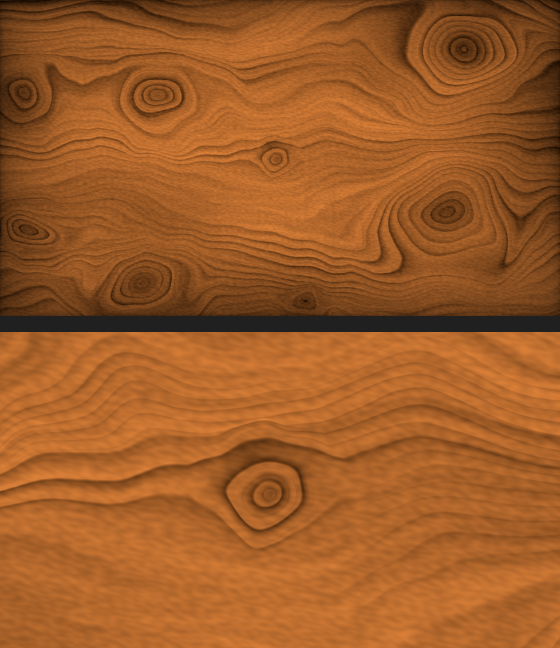
Top, the full canvas; bottom, a detail of the centre.
This texture is drawn by a WebGL 2 fragment shader. Its source:

```glsl
#version 300 es
precision highp float;
// Polished brown wood: flowing growth rings that bend around large ringed knots.

uniform vec2 u_resolution;
out vec4 fragColor;

vec2 gradient(ivec2 cell) {
    uint n = uint(cell.x) * 1597334677u ^ uint(cell.y) * 3812015801u;
    n = (n ^ (n >> 15)) * 2246822519u;
    n ^= n >> 13;
    float angle = float(n & 65535u) * 6.2832 / 65536.0;
    return vec2(cos(angle), sin(angle));
}

// Gradient noise, roughly -1 to 1
float noise(vec2 p) {
    ivec2 i = ivec2(floor(p));
    vec2 f = fract(p);
    vec2 s = f * f * f * (f * (f * 6.0 - 15.0) + 10.0);
    float a = dot(gradient(i), f);
    float b = dot(gradient(i + ivec2(1, 0)), f - vec2(1, 0));
    float c = dot(gradient(i + ivec2(0, 1)), f - vec2(0, 1));
    float d = dot(gradient(i + ivec2(1, 1)), f - vec2(1, 1));
    return 1.4 * mix(mix(a, b, s.x), mix(c, d, s.x), s.y);
}

vec2 warp(vec2 p) {
    p += 0.055 * vec2(noise(p * 2.3), noise(p * 2.3 + 17.0));
    return p + 0.013 * vec2(noise(p * 8.0 + 5.0), noise(p * 8.0 + 31.0));
}

// Growth field of the plain wood: its contours are the grain
float grain(vec2 p) {
    return p.y + 0.13 * noise(p * vec2(1.1, 2.0) + 3.0)
         + 0.06 * noise(p * vec2(2.4, 4.0) + 11.0)
         + 0.014 * noise(p * vec2(5.0, 10.0) + 23.0);
}

// Blends ringed knots into the grain; returns (field, halo, core)
vec3 growth(vec2 p, float aspect) {
    float field = grain(p), halo = 0.0, core = 0.0;
    for (int row = 0; row < 2; row++) {
        for (int col = 0; col < 4; col++) {
            vec2 center = fract(0.5 + float(col) * vec2(0.762, 0.6) + float(row) * vec2(0.04, 0.558));
            center.x *= aspect;
            float radius = 0.045 + 0.075 * float(col & 1) + 0.02 * float(col & 2);
            float side = ((row + col) & 1) == 0 ? 1.0 : -1.0;
            vec2 offset = (p - center) * vec2(0.8, 1.0) / radius;
            float u = length(offset) * (1.0 + 0.2 * noise(offset * 1.2 + 9.0 * center));
            float cone = grain(center) + side * radius * 1.6 * (1.2 - u);
            field += side * radius * 0.8 * exp(-0.7 * u);
            field = mix(field, cone, 1.0 - smoothstep(0.6, 1.9, u));
            halo = max(halo, exp(-0.8 * u * u));
            core = max(core, 1.0 - smoothstep(0.15, 0.5, u));
        }
    }
    return vec3(field, halo, core);
}

// Slow darkening, then a crisp edge; fades to its mean when too dense
float ringLine(float rings) {
    float width = fwidth(rings);
    float phase = fract(rings);
    float edge = clamp(1.5 * width, 0.16, 0.6);
    float line = phase * phase * phase * (1.0 - smoothstep(1.0 - edge, 1.0, phase));
    return mix(line, 0.2, smoothstep(0.35, 0.8, width));
}

void main() {
    vec2 uv = gl_FragCoord.xy / u_resolution;
    float aspect = u_resolution.x / u_resolution.y;
    vec2 p = uv * vec2(aspect, 1.0);
    vec2 q = warp(p);
    vec3 knots = growth(q, aspect);
    float field = knots.x;

    // Main rings and the finer ones between them
    float rings = field * 24.0 + 1.1 * noise(vec2(field * 7.0, q.x * 1.6));
    float strength = smoothstep(-0.4, 0.6, noise(vec2(rings * 0.35, q.x * 1.5)));
    strength = 0.15 + 0.75 * strength + 0.25 * knots.y;
    float lines = strength * ringLine(rings);
    float fineStrength = smoothstep(-0.5, 0.6, noise(vec2(field * 11.0, q.x * 2.0 + 60.0)));
    lines += 0.35 * fineStrength * ringLine(rings * 2.7 + 0.6 * noise(q * vec2(4.0, 15.0)));

    // Broad bands, streaks along the grain and short fibres
    float bands = 0.3 * noise(vec2(field * 5.0, q.x * 0.9 + 40.0)) + 0.2 * noise(p * vec2(1.8, 3.2) + 70.0);
    float streaks = noise(vec2(field * 75.0, q.x * 3.0)) * (1.0 - smoothstep(0.12, 0.45, fwidth(rings)));
    float slant = p.y + 0.2 * p.x;
    float fibres = 0.12 * noise(vec2(p.x * 80.0, slant * 190.0)) + 0.05 * noise(vec2(p.x * 30.0, slant * 90.0));

    // Darkened border
    vec2 border = 4.0 * uv * (1.0 - uv);
    float light = pow(border.x * border.y, 0.22);

    float tone = 1.06 + bands + 0.11 * streaks + fibres - lines;
    tone -= 0.22 * knots.y + 0.25 * knots.z + 0.7 * (1.0 - light);
    vec3 color = mix(vec3(0.20, 0.10, 0.02), vec3(0.76, 0.44, 0.19), clamp(tone, -0.2, 1.18));
    color *= mix(0.5, 1.0, light);
    fragColor = vec4(clamp(color, 0.0, 1.0), 1.0);
}
```
